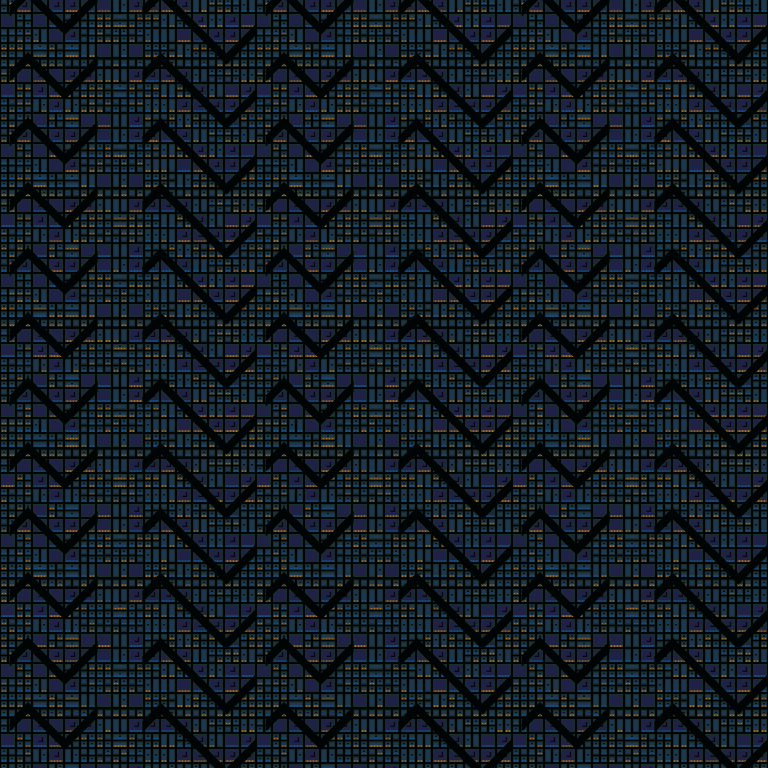
Reproduce this pattern procedurally as a WebGL 1 fragment shader.

```glsl
precision highp float;
// A night city seen from above, its plan repeated 3 times across and about 6
// down. Each plan has 16 rows of lots and an alley row; blocks are boxes cut by
// zigzag avenues, with walls and roofs by edge distance and varying lamps.
uniform vec2 u_resolution;

float hash(vec2 p) {
  vec3 a = fract(p.xyx * vec3(0.1031, 0.1030, 0.0973));
  a += dot(a, a.yzx + 33.33);
  return fract((a.x + a.y) * a.z);
}

float box(vec2 p, vec2 halfSize) {
  vec2 d = abs(p) - halfSize;
  return max(d.x, d.y);
}

// Coverage of a shape from its signed distance.
float cover(float d, float pixel) {
  return 1.0 - smoothstep(-0.5 * pixel, 0.5 * pixel, d);
}

// Distance to the nearest avenue: a V with a short bend past its left peak.
float avenue(vec2 q) {
  bool east = q.x > 16.0;
  float dx = q.x - (east ? 28.3 : 8.1);
  float reach = east ? 8.2 : 4.6;
  float foot = east ? 7.0 : 3.3;
  float rise = dx > 0.0 ? dx : reach - abs(dx + reach);
  float d = abs(mod(q.y + rise - foot + 4.0625, 8.125) - 4.0625) * 0.707;
  return max(d, max(dx - 3.6, -dx - reach - 1.8));
}

// Towers climb and descend the plan in steps of three columns.
bool isTower(vec2 plot) {
  float flight = floor((plot.x + 0.5) / 3.0);
  float part = plot.x - 3.0 * flight;
  float level = mod(plot.y, 4.0);
  return (part < 0.5 && abs(level - mod(flight + 1.0, 4.0)) < 0.5)
      || (part > 1.5 && abs(level - mod(5.0 - flight, 4.0)) < 0.5);
}

// Size of the blocks on a plot of two by two lots.
vec2 blockSize(vec2 plot) {
  float h = hash(vec2(plot.x, mod(plot.y, 4.0)) + 7.0);
  if (isTower(plot)) return vec2(2.0);
  if (avenue((plot + 0.5) * vec2(2.0, 1.875)) < 1.6 && h > 0.45) return vec2(2.0);
  if (h < 0.45) return vec2(1.0);
  return h < 0.85 ? vec2(1.0, 2.0) : vec2(2.0, 1.0);
}

void main() {
  // Position in lot widths from the top; a plan is 32 wide and 16.25 high.
  vec2 uv = gl_FragCoord.xy / u_resolution;
  vec2 city = vec2(uv.x, 1.0 - uv.y) * 96.0 - vec2(0.0, 8.5);
  vec2 q = mod(city, vec2(32.0, 16.25));
  float repeatRow = floor(city.y / 16.25) + 2.0;
  float pixel = 96.0 / min(u_resolution.x, u_resolution.y);

  // Lots are slightly flattened, except in the deeper alley row.
  bool alley = q.y > 15.0;
  vec2 lotSize = vec2(1.0, alley ? 1.25 : 0.9375);
  vec2 lot = vec2(q.x, alley ? 16.0 + (q.y - 15.0) / 1.25 : q.y / 0.9375);
  vec2 size = alley ? vec2(1.0) : blockSize(floor(lot / 2.0));
  vec2 p = (mod(lot, size) - 0.5 * size) * lotSize;
  vec2 planId = floor(lot / size);
  vec2 cityId = planId + vec2(0.0, repeatRow * 23.0);
  float kind = hash(planId + size * 31.0);
  bool large = size.x + size.y > 3.5;

  vec2 halfBlock = 0.5 * size * lotSize - vec2(0.12, alley ? 0.2 : 0.11);
  float block = max(box(p, halfBlock), 0.5 - avenue(q));

  // Walls around a navy or blue roof.
  vec3 ground = vec3(0.005, 0.015, 0.018);
  vec3 wall = vec3(0.10, 0.18, 0.18);
  vec3 roof = large ? vec3(0.12, 0.13, 0.28) : vec3(0.11, 0.22, 0.33);
  vec3 color = mix(wall, roof, cover(block + 0.17, pixel));

  // Sunken yards: an L on large roofs, a short slot on some small ones.
  float yard = box(p - vec2(0.0, -0.08), vec2(0.10, 0.08));
  if (large) {
    yard = min(box(p - vec2(0.30, -0.14), vec2(0.09, 0.30)),
               box(p - vec2(0.10, 0.10), vec2(0.28, 0.08)));
  }
  float sunken = cover(yard, pixel) * step(large ? 0.3 : 0.5, kind);
  color = mix(color, ground, 0.85 * sunken);

  // A row of lamps along the lower edge, warm or blue.
  float lampId = hash(cityId + size * 17.0);
  vec2 lampPos = vec2(mod(p.x, 0.375) - 0.1875, p.y - halfBlock.y + 0.12);
  float lamp = cover(box(lampPos, vec2(0.12, 0.11)), pixel);
  lamp *= step(0.2, kind) * cover(abs(p.x) - halfBlock.x + 0.06, pixel);
  bool warm = lampId < (alley ? 0.75 : 0.45);
  vec3 glow = warm ? vec3(0.72, 0.45, 0.10) : vec3(0.06, 0.36, 0.62);
  color = mix(color, glow, lamp * (0.6 + 0.4 * hash(cityId + 3.0)));

  gl_FragColor = vec4(mix(ground, color, cover(block, pixel)), 1.0);
}
```
